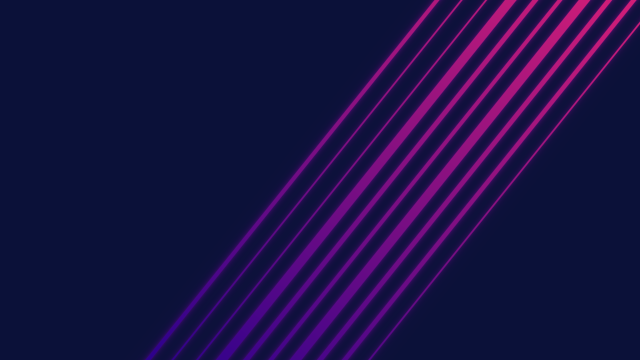
Reproduce this background procedurally as a Shadertoy shader.

```glsl
// Ten slanted neon stripes on deep navy, evenly spaced but of varied thickness.
// Each stripe is a distance to a tilted line, with a soft violet halo; a diagonal
// ramp turns the stripes from indigo at lower left to hot pink at upper right.

const vec3 NAVY   = vec3(0.045, 0.066, 0.225);
const vec3 INDIGO = vec3(0.17, 0.00, 0.56);
const vec3 PINK   = vec3(0.86, 0.12, 0.47);
const vec3 VIOLET = vec3(0.38, 0.02, 0.55);

const int   COUNT   = 10;
const float SLANT   = 0.803;   // horizontal run per unit of height
const float FIRST   = 0.411;   // foot of the leftmost stripe
const float SPACING = 0.0683;  // horizontal gap between stripe centres

// Half thickness of each stripe, in canvas heights
const float HALF_WIDTH[COUNT] = float[COUNT](
    0.0054, 0.0023, 0.0023, 0.0126, 0.0066,
    0.0054, 0.0126, 0.0066, 0.0061, 0.0023);

// Distance from p to the slanted line that meets the lower edge at x = foot
float slantedLine(vec2 p, float foot, float slant) {
    return abs(p.x - foot - slant * p.y) / sqrt(1.0 + slant * slant);
}

// Smooth coverage of a shape from its signed distance
float coverage(float dist, float pixel) {
    return 1.0 - smoothstep(-0.7 * pixel, 0.7 * pixel, dist);
}

// Halo that fades away from the stripe edge
float halo(float dist, float strength, float reach) {
    return strength * exp(-max(dist, 0.0) / reach);
}

// Diagonal colour ramp over the box that holds the stripes
vec3 stripeColor(vec2 p, float left, float right) {
    float t = 0.5 * ((p.x - left) / (right - left) + p.y);
    return mix(INDIGO, PINK, clamp(t, 0.0, 1.0));
}

void mainImage(out vec4 fragColor, in vec2 fragCoord) {
    vec2 p = fragCoord / iResolution.y;
    float pixel = 1.0 / iResolution.y;
    float aspect = iResolution.x / iResolution.y;
    vec3 ramp = stripeColor(p, FIRST, aspect);

    // Gather all stripes and their halos
    float dark = 1.0;
    float body = 0.0;
    for (int i = 0; i < COUNT; i++) {
        float halfWidth = HALF_WIDTH[i];
        float foot = FIRST + SPACING * float(i);
        float dist = slantedLine(p, foot, SLANT) - halfWidth;
        float strength = mix(0.36, 0.52, smoothstep(0.002, 0.006, halfWidth));
        dark *= 1.0 - halo(dist, strength, 0.0065);
        body = max(body, coverage(dist, pixel));
    }

    // Background, halo, then stripe
    vec3 color = mix(NAVY, mix(VIOLET, ramp, 0.25), 1.0 - dark);
    color = mix(color, ramp, 0.95 * body);
    fragColor = vec4(color, 1.0);
}
```
